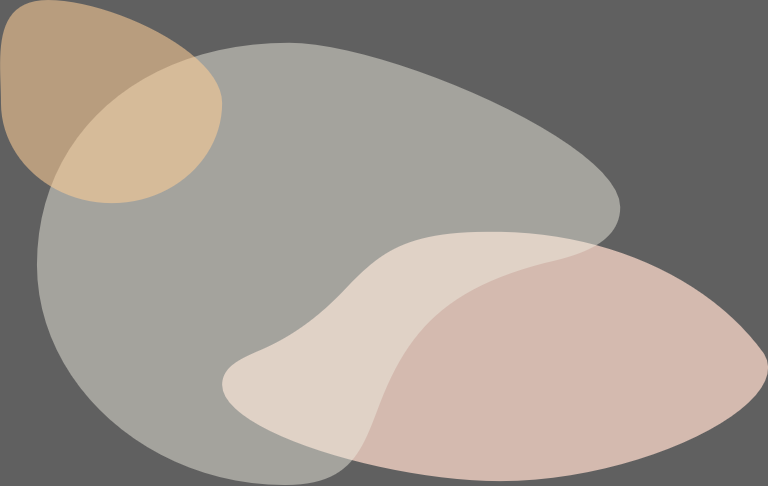
A WebGL 1 fragment shader for this background:

```glsl
precision highp float;

uniform vec2 u_resolution;

const float ASPECT = 1.580;
const vec3 BACKDROP = vec3(0.376);
const vec3 ROSE = vec3(0.831, 0.729, 0.686);
const vec3 IVORY = vec3(0.932, 0.924, 0.876);
const vec3 AMBER = vec3(0.994, 0.805, 0.587);
const float IVORY_OPACITY = 0.48;
const float AMBER_OPACITY = 0.56;
const int CURVE_STEPS = 24;

// An outline is (squared distance, side), where side flips at each crossing.
const vec2 EMPTY_OUTLINE = vec2(1e3, 1.0);

vec2 bezier(vec2 a, vec2 b, vec2 c, vec2 d, float t) {
    float u = 1.0 - t;
    return u * u * u * a + 3.0 * u * t * (u * b + t * c) + t * t * t * d;
}

// Adds one cubic to a closed outline, as a chain of short segments.
void addCurve(inout vec2 outline, vec2 p, vec2 a, vec2 b, vec2 c, vec2 d) {
    vec2 start = a;
    for (int i = 1; i <= CURVE_STEPS; i++) {
        vec2 end = d;
        if (i < CURVE_STEPS) end = bezier(a, b, c, d, float(i) / float(CURVE_STEPS));
        vec2 edge = end - start;
        vec2 offset = p - start;
        vec2 gap = offset - edge * clamp(dot(offset, edge) / dot(edge, edge), 0.0, 1.0);
        outline.x = min(outline.x, dot(gap, gap));
        if ((start.y > p.y) != (end.y > p.y) && offset.x < edge.x * offset.y / edge.y) {
            outline.y = -outline.y;
        }
        start = end;
    }
}

float coverage(vec2 outline) {
    float signedDistance = outline.y * sqrt(outline.x);
    return clamp(0.5 - signedDistance * u_resolution.y, 0.0, 1.0);
}

float roseBlob(vec2 p) {
    vec2 o = EMPTY_OUTLINE;
    vec2 top = vec2(1.002, 0.523);
    vec2 right = vec2(1.572, 0.272);
    vec2 bottom = vec2(1.029, 0.010);
    vec2 left = vec2(0.457, 0.208);
    vec2 shoulder = vec2(0.527, 0.276);
    vec2 slope = vec2(0.724, 0.420);
    addCurve(o, p, top, vec2(1.235, 0.527), vec2(1.457, 0.432), right);
    addCurve(o, p, right, vec2(1.636, 0.167), vec2(1.317, 0.010), bottom);
    addCurve(o, p, bottom, vec2(0.802, 0.010), vec2(0.457, 0.111), left);
    addCurve(o, p, left, vec2(0.457, 0.245), vec2(0.494, 0.261), shoulder);
    addCurve(o, p, shoulder, vec2(0.613, 0.311), vec2(0.673, 0.364), slope);
    addCurve(o, p, slope, vec2(0.782, 0.477), vec2(0.833, 0.523), top);
    return coverage(o);
}

float ivoryBlob(vec2 p) {
    vec2 o = EMPTY_OUTLINE;
    vec2 top = vec2(0.595, 0.912);
    vec2 right = vec2(1.276, 0.574);
    vec2 shoulder = vec2(1.121, 0.459);
    vec2 waist = vec2(0.782, 0.171);
    vec2 bottom = vec2(0.586, 0.002);
    vec2 left = vec2(0.076, 0.455);
    addCurve(o, p, top, vec2(0.792, 0.912), vec2(1.276, 0.706), right);
    addCurve(o, p, right, vec2(1.276, 0.500), vec2(1.193, 0.475), shoulder);
    addCurve(o, p, shoulder, vec2(0.920, 0.407), vec2(0.840, 0.321), waist);
    addCurve(o, p, waist, vec2(0.745, 0.074), vec2(0.724, 0.002), bottom);
    addCurve(o, p, bottom, vec2(0.309, 0.002), vec2(0.076, 0.208), left);
    addCurve(o, p, left, vec2(0.076, 0.722), vec2(0.288, 0.912), top);
    return coverage(o);
}

float amberBlob(vec2 p) {
    vec2 o = EMPTY_OUTLINE;
    vec2 top = vec2(0.099, 1.0);
    vec2 right = vec2(0.457, 0.788);
    vec2 bottom = vec2(0.230, 0.582);
    vec2 left = vec2(0.002, 0.788);
    addCurve(o, p, top, vec2(0.226, 1.0), vec2(0.457, 0.893), right);
    addCurve(o, p, right, vec2(0.457, 0.675), vec2(0.356, 0.582), bottom);
    addCurve(o, p, bottom, vec2(0.105, 0.582), vec2(0.002, 0.675), left);
    addCurve(o, p, left, vec2(0.002, 0.877), vec2(-0.021, 1.0), top);
    return coverage(o);
}

void main() {
    // Canvas height is one unit.
    vec2 p = gl_FragCoord.xy / u_resolution * vec2(ASPECT, 1.0);

    // Layers from back to front
    vec3 color = mix(BACKDROP, ROSE, roseBlob(p));
    color = mix(color, IVORY, IVORY_OPACITY * ivoryBlob(p));
    color = mix(color, AMBER, AMBER_OPACITY * amberBlob(p));
    gl_FragColor = vec4(color, 1.0);
}
```
